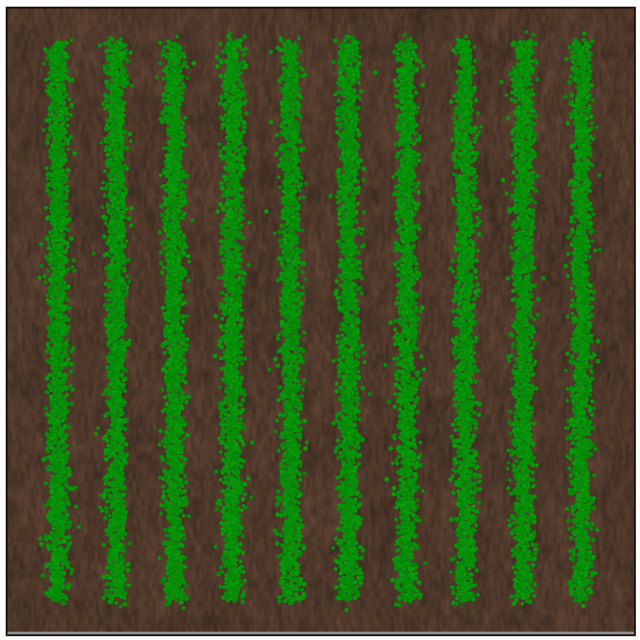
A WebGL 2 fragment shader for this pattern:

```glsl
#version 300 es
precision highp float;
// Ten vertical crop rows of scattered green leaves on fibrous brown soil,
// inside a thin black frame on white. Each row is cut into short cells whose
// leaves are discs with a Gaussian sideways scatter; the soil is stretched noise.
uniform vec2 u_resolution;
out vec4 fragColor;

const float ROW_COUNT = 10.0;
const float FIRST_ROW = 0.0905;
const float ROW_PITCH = 0.0909;
const vec2 ROW_SPAN = vec2(0.066, 0.931);
const float CELL_HEIGHT = 0.01;
const int LEAVES_PER_CELL = 20;
const float LEAF_RADIUS = 0.0035;
const float ROW_SPREAD = 0.0082;

const vec3 SOIL = vec3(0.305, 0.218, 0.165);
const vec3 LEAF = vec3(0.02, 0.585, 0.03);
const vec3 LEAF_RIM = vec3(0.04, 0.50, 0.045);
const vec3 PAPER = vec3(0.99);
const vec3 FRAME = vec3(0.06, 0.04, 0.03);
const vec3 FRAME_SHADE = vec3(0.57, 0.56, 0.56);

vec4 hash4(vec3 p) {
    vec4 q = fract(vec4(p.xyz, p.x) * vec4(0.1031, 0.1030, 0.0973, 0.1099));
    q += dot(q, q.wzxy + 33.33);
    return fract((q.xxyz + q.yzzw) * q.zywx);
}

float valueNoise(vec2 p) {
    vec2 cell = floor(p);
    vec2 f = fract(p);
    f = f * f * (3.0 - 2.0 * f);
    float a = hash4(vec3(cell, 7.0)).x;
    float b = hash4(vec3(cell + vec2(1.0, 0.0), 7.0)).x;
    float c = hash4(vec3(cell + vec2(0.0, 1.0), 7.0)).x;
    float d = hash4(vec3(cell + vec2(1.0, 1.0), 7.0)).x;
    return mix(mix(a, b, f.x), mix(c, d, f.x), f.y);
}

// Broad blotches plus nearly upright fibres.
vec3 soilColor(vec2 uv) {
    vec2 warped = uv;
    warped.x += 0.008 * valueNoise(uv * 24.0);
    float blotch = valueNoise(uv * vec2(17.0, 10.0) + 3.0) - 0.5;
    float clump = valueNoise(warped * vec2(80.0, 36.0) + 11.0) - 0.5;
    float fibre = valueNoise(warped * vec2(190.0, 70.0) + 29.0) - 0.5;
    float grain = valueNoise(warped * vec2(300.0, 140.0) + 47.0) - 0.5;
    float shade = 0.11 * blotch + 0.16 * clump + 0.24 * fibre + 0.14 * grain;
    return SOIL * (1.0 + shade);
}

// Unit normal deviate from two uniform values.
float gaussian(float u, float v) {
    return sqrt(-2.0 * log(mix(0.005, 1.0, u))) * cos(6.2832 * v);
}

// Paints the leaves of one row over the given colour.
vec3 paintRow(vec3 color, vec2 uv, float row, float soft) {
    float center = FIRST_ROW + row * ROW_PITCH;
    float cell = floor(uv.y / CELL_HEIGHT);
    for (int k = -1; k <= 1; k++) {
        for (int i = 0; i < LEAVES_PER_CELL; i++) {
            float cellId = cell + float(k);
            vec3 id = vec3(row * 13.0 + 5.0, cellId + 20.0, float(i) * 3.0 + 1.0);
            vec4 h = hash4(id);
            vec4 g = hash4(id + vec3(211.0, 37.0, 91.0));

            // Gaussian scatter, with a few strays further out
            float spread = ROW_SPREAD * (g.x > 0.95 ? 1.6 : 1.0);
            vec2 leaf = vec2(center + spread * gaussian(h.x, h.y),
                             (cellId + h.z) * CELL_HEIGHT);

            // Ragged thinning past both ends of the row
            float beyond = max(ROW_SPAN.x - leaf.y, leaf.y - ROW_SPAN.y);
            if (beyond > -0.005 * log(mix(0.01, 1.0, g.y))) continue;

            float radius = LEAF_RADIUS * mix(0.8, 1.1, g.z);
            float dist = length(uv - leaf);
            float cover = 1.0 - smoothstep(radius - soft, radius + soft, dist);
            float rim = smoothstep(0.4 * radius, radius, dist);
            vec3 tint = mix(LEAF, LEAF_RIM, 0.6 * rim) * mix(0.92, 1.08, g.w);
            color = mix(color, tint, cover);
        }
    }
    return color;
}

// Signed distance to a box given by its corners, negative inside.
float boxDistance(vec2 p, vec2 low, vec2 high) {
    vec2 d = abs(p - 0.5 * (low + high)) - 0.5 * (high - low);
    return length(max(d, 0.0)) + min(max(d.x, d.y), 0.0);
}

float fillMask(float dist, float soft) {
    return 1.0 - smoothstep(-soft, soft, dist);
}

void main() {
    vec2 uv = gl_FragCoord.xy / u_resolution;
    float pixel = 1.0 / min(u_resolution.x, u_resolution.y);
    float soft = max(0.75 * pixel, 0.0012);

    // Field: soil and the nearest row
    float row = clamp(round((uv.x - FIRST_ROW) / ROW_PITCH), 0.0, ROW_COUNT - 1.0);
    vec3 field = paintRow(soilColor(uv), uv, row, soft);

    // Frame, with a pale strip along the bottom edge
    float outer = boxDistance(uv, vec2(0.0090, 0.0060), vec2(0.9935, 0.9895));
    float inner = boxDistance(uv, vec2(0.0118, 0.0088), vec2(0.9907, 0.9867));
    vec3 color = mix(PAPER, FRAME, fillMask(outer, soft));
    vec3 inside = mix(FRAME_SHADE, field, smoothstep(-soft, soft, uv.y - 0.0130));
    color = mix(color, inside, fillMask(inner, soft));
    fragColor = vec4(color, 1.0);
}
```
